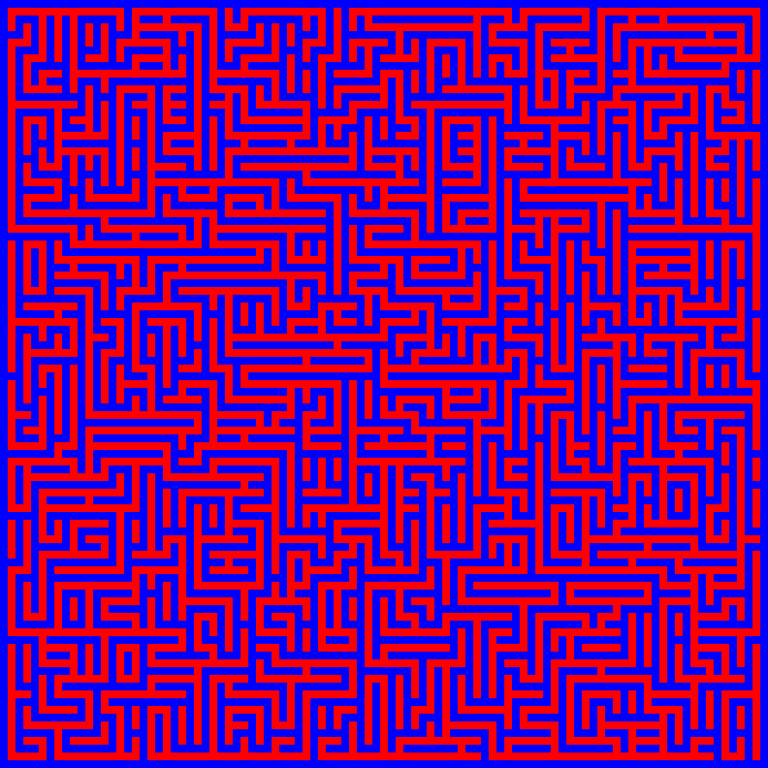
Give the GLSL for this pattern, as a Shadertoy shader.

```glsl
// A square maze of red corridors between blue walls, one grid cell wide each.
// Nodes sit on a fixed lattice; vertical links are random and horizontal links
// balance the ones around them, so corridors wind with few dead ends.

#define GRID 99              // cells per side, odd
#define SEED 17u
#define LINK_SHARE 0.5       // open share of the inner vertical links
#define RIM_SHARE 0.85       // open share of the links along the side rims
#define CORRIDOR vec3(1.0, 0.0, 0.0)
#define WALL vec3(0.0, 0.0, 1.0)

// Integer hash of a cell, from 0 to 1
float hash(ivec2 cell) {
    uint h = uint(cell.x + 512) * 1597334677u ^ uint(cell.y + 512) * 3812015801u;
    h = (h ^ SEED) * 2654435769u;
    h = (h ^ (h >> 15)) * 2246822519u;
    h = (h ^ (h >> 13)) * 3266489917u;
    h ^= h >> 16;
    return float(h >> 8) / 16777216.0;
}

bool onBorder(ivec2 cell) {
    return any(lessThanEqual(cell, ivec2(0))) ||
           any(greaterThanEqual(cell, ivec2(GRID - 1)));
}

// Random vertical link: 1 is open, 0 is wall
int randomLink(ivec2 cell) {
    if (onBorder(cell)) return 0;
    bool rim = cell.x == 1 || cell.x == GRID - 2;
    return int(hash(cell) < (rim ? RIM_SHARE : LINK_SHARE));
}

// Horizontal link: the opposite of the majority of its diagonal neighbours
int balancedLink(ivec2 cell) {
    if (onBorder(cell)) return 0;
    int open = randomLink(cell + ivec2(-1, -1)) + randomLink(cell + ivec2(1, -1))
             + randomLink(cell + ivec2(-1, 1)) + randomLink(cell + ivec2(1, 1));
    return open == 2 ? int(hash(cell) < 0.5) : int(open < 2);
}

// Vertical link, flipped where a node would be isolated or a full crossing
int repairedLink(ivec2 cell) {
    int link = randomLink(cell);
    int corner = balancedLink(cell - 1);
    int below = link + corner + randomLink(cell - ivec2(0, 2))
              + balancedLink(cell + ivec2(1, -1));
    int left = link + corner + randomLink(cell - ivec2(2, 0))
             + balancedLink(cell + ivec2(-1, 1));
    bool flip = below % 4 == 0 || (cell.x > 1 && left % 4 == 0);
    return flip ? 1 - link : link;
}

// 1 inside a corridor, 0 inside a wall
float corridor(ivec2 cell) {
    if (onBorder(cell)) return 0.0;
    ivec2 odd = cell & 1;
    if (odd.x == odd.y) return float(odd.x);
    return float(odd.x == 1 ? repairedLink(cell) : balancedLink(cell));
}

void mainImage(out vec4 fragColor, in vec2 fragCoord) {
    float side = min(iResolution.x, iResolution.y);
    vec2 p = ((fragCoord - 0.5 * iResolution.xy) / side + 0.5) * float(GRID);
    float footprint = float(GRID) / side;

    // Exact box coverage of the pixel over up to four cells
    vec2 first = floor(p - 0.5 * footprint);
    vec2 cover = clamp((p + 0.5 * footprint - first - 1.0) / footprint, 0.0, 1.0);
    ivec2 cell = ivec2(first);
    float lower = mix(corridor(cell), corridor(cell + ivec2(1, 0)), cover.x);
    float upper = mix(corridor(cell + ivec2(0, 1)), corridor(cell + 1), cover.x);

    fragColor = vec4(mix(WALL, CORRIDOR, mix(lower, upper, cover.y)), 1.0);
}
```
